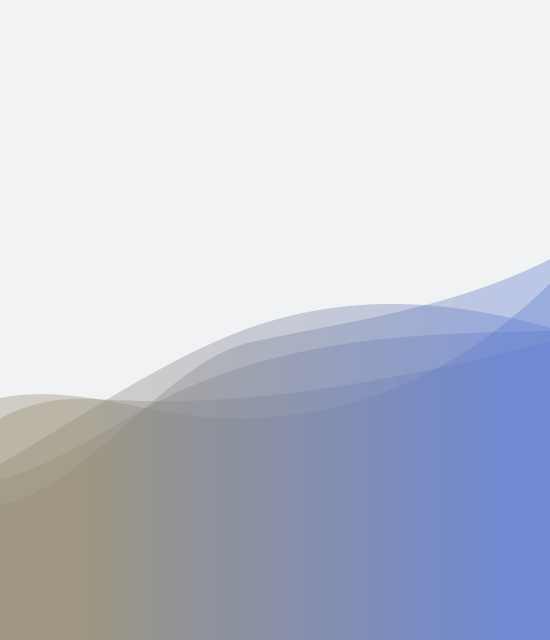
This background is drawn by a Shadertoy shader. Its source:

```glsl
// Cubic segment over a span; each end holds (height, slope).
float hermite(float t, float span, vec2 a, vec2 b) {
    float s = 1.0 - t;
    return s * s * ((1.0 + 2.0 * t) * a.x + t * span * a.y)
         + t * t * ((3.0 - 2.0 * t) * b.x - s * span * b.y);
}

// Height of a smooth crest line made of two segments joined at "split".
float wave(float x, float split, vec2 start, vec2 joint, vec2 end) {
    return x < split
        ? hermite(x / split, split, start, joint)
        : hermite((x - split) / (1.0 - split), 1.0 - split, joint, end);
}

// Part of a pixel that lies below the crest line.
float coverage(float height, float y) {
    return clamp(0.5 + (height - y) * iResolution.y, 0.0, 1.0);
}

void mainImage(out vec4 fragColor, in vec2 fragCoord) {
    vec2 uv = fragCoord / iResolution.xy;

    // Five overlapping waves
    float heights[5] = float[5](
        wave(uv.x, 0.424, vec2(0.378, 0.172), vec2(0.346, 0.0), vec2(0.557, 0.834)),
        wave(uv.x, 0.186, vec2(0.346, 0.473), vec2(0.376, -0.056), vec2(0.466, 0.215)),
        wave(uv.x, 0.424, vec2(0.275, 0.498), vec2(0.478, 0.344), vec2(0.488, -0.24)),
        wave(uv.x, 0.348, vec2(0.251, 0.215), vec2(0.397, 0.361), vec2(0.483, 0.017)),
        wave(uv.x, 0.455, vec2(0.212, 0.129), vec2(0.465, 0.189), vec2(0.595, 0.43)));

    // Sand to blue tint, flat near both sides
    vec3 sand = vec3(150, 141, 117) / 255.0;
    vec3 blue = vec3(97, 125, 206) / 255.0;
    vec3 tint = mix(sand, blue, clamp((uv.x - 0.13) / 0.8, 0.0, 1.0));

    // Stack the translucent layers over the pale ground
    vec3 color = vec3(241, 242, 244) / 255.0;
    for (int i = 0; i < 5; i++) {
        color = mix(color, tint, 0.37 * coverage(heights[i], uv.y));
    }
    fragColor = vec4(color, 1.0);
}
```
